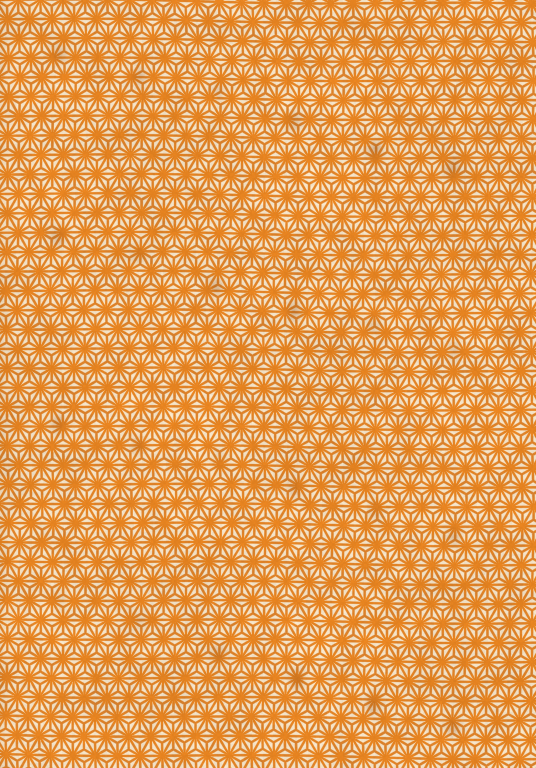
This pattern is drawn by a Shadertoy shader. Its source:

```glsl
// Hemp-leaf (asanoha) lattice dyed in orange on cream cloth.
// Barycentric coordinates of a triangular grid give the distance to every line;
// layered sines bend the rows, cellular noise and periodic smudges age the dye.

#define STARS_ACROSS 24.0
#define STAR_ANCHOR vec2(0.701, 0.845)
#define ROW_SLOPE 0.009
#define LINE_HALF_WIDTH 0.057
#define WIDTH_VARIATION 0.012
#define SMUDGE_REPEATS 4.15
#define SMUDGE_STRENGTH 0.26
#define CLOTH vec3(0.945, 0.880, 0.775)
#define DYE_VIVID vec3(0.895, 0.510, 0.125)
#define DYE_DULL vec3(0.835, 0.500, 0.185)
#define STAIN vec3(0.580, 0.330, 0.120)

const float TRI_HEIGHT = 0.8660254;

vec2 hash2(vec2 p) {
    vec3 h = fract(p.xyx * vec3(0.1031, 0.1030, 0.0973));
    h += dot(h, h.yzx + 33.33);
    return fract((h.xx + h.yz) * h.zy);
}

// Distance to the nearest scattered seed, about 0 to 1
float cellNoise(vec2 p) {
    vec2 cell = floor(p), local = fract(p);
    float nearest = 2.0;
    for (int y = -1; y <= 1; y++)
    for (int x = -1; x <= 1; x++) {
        vec2 offset = vec2(x, y);
        vec2 d = offset + hash2(cell + offset) - local;
        nearest = min(nearest, dot(d, d));
    }
    return sqrt(nearest);
}

// x: distance to the nearest lattice line, y: closeness to a star centre
vec2 hempLeaf(vec2 p) {
    vec3 b = fract(vec3(p.y,
                        dot(p, vec2(-TRI_HEIGHT, -0.5)),
                        dot(p, vec2(TRI_HEIGHT, -0.5))) / TRI_HEIGHT);
    if (b.x + b.y + b.z > 1.5) b = 1.0 - b;   // downward triangles
    float low = min(b.x, min(b.y, b.z));
    float high = max(b.x, max(b.y, b.z));
    float middle = 1.0 - low - high;
    float edge = low * TRI_HEIGHT;
    float spoke = (middle - low) * 0.5;
    return vec2(min(edge, spoke), high);
}

// Soft marks recurring down the cloth in evenly stepped columns
float smudges(vec2 uv) {
    float total = 0.0;
    for (int i = 0; i < 6; i++) {
        float k = float(i);
        float along = (1.0 - uv.y) * SMUDGE_REPEATS - 0.27 - 0.125 * k;
        float repeatId = floor(along + 0.5);
        vec2 jitter = hash2(vec2(k + 3.0, repeatId + 11.0)) - 0.5;
        vec2 d = vec2(uv.x - fract(0.11 + 0.147 * k) - 0.008 * jitter.x,
                      (along - repeatId - 0.08 * jitter.y) / SMUDGE_REPEATS);
        d /= vec2(0.014, 0.012);
        total += exp(-dot(d, d)) * (0.8 + 0.8 * jitter.y);
    }
    return total;
}

void mainImage(out vec4 fragColor, in vec2 fragCoord) {
    vec2 uv = fragCoord / iResolution.xy;
    float aspect = iResolution.y / iResolution.x;
    vec2 cloth = uv * vec2(1.0, aspect);
    vec2 p = (uv - STAR_ANCHOR) * vec2(1.0, aspect) * STARS_ACROSS;
    float pixel = STARS_ACROSS / iResolution.x;

    // Hand-printed drift of the rows
    p.y += ROW_SLOPE * p.x + 0.05 * sin(cloth.x * 9.0 + cloth.y * 2.0);
    p.x += 0.05 * sin(cloth.y * 8.0 + 1.0) + 0.02 * sin(cloth.y * 23.0);

    // Lattice with slightly uneven line widths
    float mottle = cellNoise(p * 0.8) - 0.45;
    float grain = hash2(floor(cloth * 200.0)).x - 0.5;
    vec2 leaf = hempLeaf(p);
    float halfWidth = LINE_HALF_WIDTH + WIDTH_VARIATION * mottle;
    float dye = 1.0 - smoothstep(-0.75 * pixel, 0.75 * pixel, leaf.x - halfWidth);

    // Dye is strongest where the spokes meet
    float pooled = smoothstep(0.48, 0.80, leaf.y);
    vec3 ink = mix(DYE_DULL, DYE_VIVID, clamp(pooled + 0.35 - 0.5 * mottle, 0.0, 1.0));
    vec3 color = mix(CLOTH, ink, dye);

    // Smudges, worn left edge, broad fading and weave
    float wear = SMUDGE_STRENGTH * smudges(uv) + 0.10 * exp(-uv.x * 60.0);
    color = mix(color, STAIN, clamp(wear, 0.0, 0.5));
    float fade = sin(cloth.x * 11.0 + 1.3) * sin(cloth.y * 7.0) + 0.5 * sin(cloth.y * 31.0);
    float weave = sin(cloth.x * 690.0) * sin(cloth.y * 690.0);
    color *= 1.0 + 0.010 * fade + 0.010 * weave + 0.035 * grain - 0.03 * mottle;

    fragColor = vec4(clamp(color, 0.0, 1.0), 1.0);
}
```
